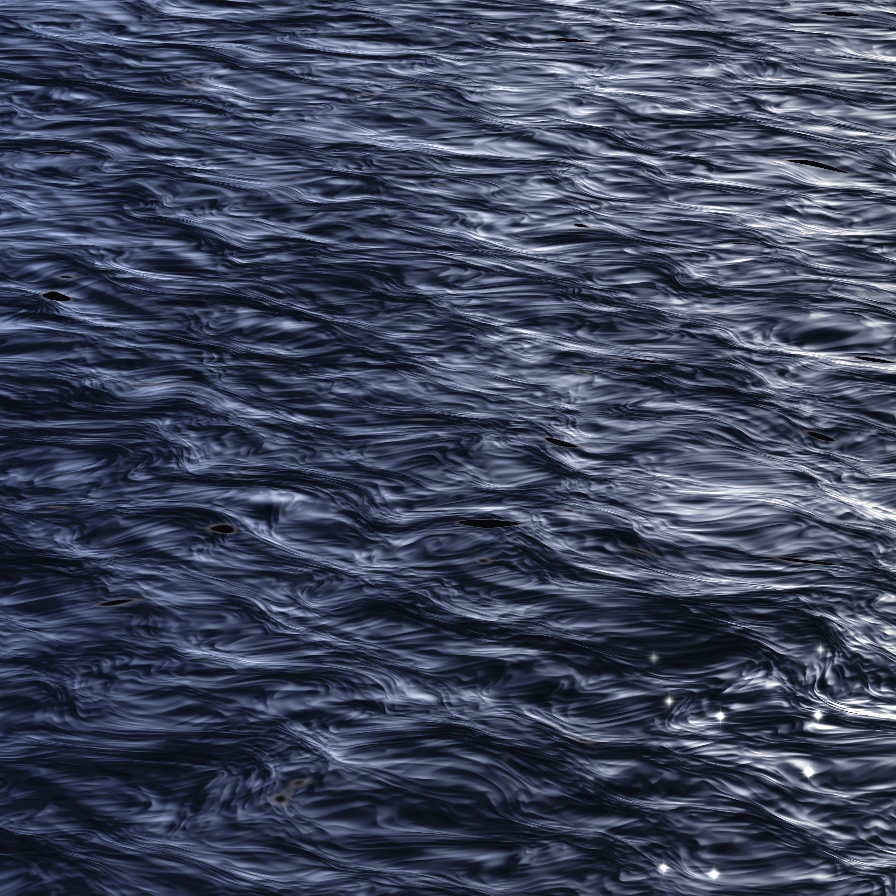
This texture is drawn by a three.js fragment shader. Its source:

```glsl
// Dark wind-rippled sea seen at a slant, with sky sheen and sun glints.
varying vec2 vUv;

#define HORIZON 1.9                // height of the vanishing line, canvas units
#define WAVE_DENSITY vec2(10.0, 51.0)
#define OCTAVES 5
#define CREST_SOFTNESS 0.004
#define SLIVER_LEVEL 0.43          // higher gives fewer black slivers
#define GLINT_GRID 17.0
#define DEEP  vec3(0.07, 0.10, 0.15)
#define NAVY  vec3(0.17, 0.20, 0.29)
#define SLATE vec3(0.31, 0.35, 0.44)
#define STEEL vec3(0.47, 0.51, 0.61)
#define MIST  vec3(0.65, 0.68, 0.76)
#define FOAM  vec3(0.84, 0.86, 0.91)

float hash(vec2 p) {
  return fract(sin(dot(p, vec2(127.1, 311.7))) * 43758.5);
}

vec2 gradientAt(vec2 cell) {
  float angle = 6.2832 * hash(cell);
  return vec2(cos(angle), sin(angle));
}

// Gradient noise: x is the value, y its slope along the second axis.
vec2 noiseSlope(vec2 p) {
  vec2 cell = floor(p), f = fract(p);
  vec2 u = f * f * f * (f * (f * 6.0 - 15.0) + 10.0);
  vec2 du = 30.0 * f * f * (f * (f - 2.0) + 1.0);
  vec2 ga = gradientAt(cell);
  vec2 gb = gradientAt(cell + vec2(1.0, 0.0));
  vec2 gc = gradientAt(cell + vec2(0.0, 1.0));
  vec2 gd = gradientAt(cell + vec2(1.0, 1.0));
  float low = mix(dot(ga, f), dot(gb, f - vec2(1.0, 0.0)), u.x);
  float high = mix(dot(gc, f - vec2(0.0, 1.0)), dot(gd, f - 1.0), u.x);
  float tilt = mix(mix(ga.y, gb.y, u.x), mix(gc.y, gd.y, u.x), u.y);
  return vec2(mix(low, high, u.y), tilt + du.y * (high - low));
}

// Summed slopes of sharp-crested waves; fine octaves fade with distance.
float waveSlope(vec2 p, float rowDensity) {
  float slope = 0.0, frequency = 0.8, amplitude = 0.72;
  for (int i = 0; i < OCTAVES; i++) {
    float shear = 0.5 + 0.35 * sin(float(i) * 2.4 + 0.5);
    vec2 q = p * frequency + float(i) * 17.3;
    q.y += shear * q.x;
    vec2 n = noiseSlope(q);
    float crest = n.y * n.x * inversesqrt(n.x * n.x + CREST_SOFTNESS);
    float fade = 1.0 - smoothstep(140.0, 420.0, rowDensity * frequency);
    slope += amplitude * fade * (0.8 * crest + 0.9 * n.x);
    p += vec2(0.35, 0.25) * n.x / frequency;
    frequency *= 1.8;
    amplitude *= 0.95;
  }
  return slope;
}

// Small four-pointed sparkles, one per chosen grid cell.
float sparkles(vec2 uv) {
  vec2 cell = floor(uv * GLINT_GRID);
  vec2 jitter = vec2(hash(cell + 3.1), hash(cell + 8.7));
  vec2 d = fract(uv * GLINT_GRID) - 0.3 - 0.4 * jitter;
  float chosen = step(0.78, hash(cell + 21.4));
  float core = exp(-dot(d, d) * 160.0);
  float rays = exp(-abs(d.x * d.y) * 700.0 - dot(d, d) * 50.0);
  return chosen * (core + 0.5 * rays);
}

// Tone 0 to 5 steps through the palette, 6 is white.
vec3 seaColour(float tone) {
  vec3 colour = mix(DEEP, NAVY, clamp(tone, 0.0, 1.0));
  colour = mix(colour, SLATE, clamp(tone - 1.0, 0.0, 1.0));
  colour = mix(colour, STEEL, clamp(tone - 2.0, 0.0, 1.0));
  colour = mix(colour, MIST, clamp(tone - 3.0, 0.0, 1.0));
  colour = mix(colour, FOAM, clamp(tone - 4.0, 0.0, 1.0));
  colour = mix(colour, vec3(1.0), clamp(tone - 5.0, 0.0, 1.0));
  return colour * mix(0.5, 1.0, smoothstep(-2.2, 0.4, tone));
}

void main() {
  // Water plane in perspective
  float depth = 1.0 / (HORIZON - vUv.y);
  vec2 sea = vec2((vUv.x - 0.5) * depth, depth) * WAVE_DENSITY;
  float rowDensity = WAVE_DENSITY.y * depth * depth;
  sea += 0.5 * vec2(noiseSlope(sea * 0.6).x, noiseSlope(sea * 0.7 + 40.0).x);

  // Sheen grows toward the far right; gusts make broad patches
  float slope = waveSlope(sea, rowDensity);
  float gust = noiseSlope(sea * vec2(0.4, 0.3) + 9.0).x;
  float sheen = 1.3 + 1.2 * (vUv.y - 0.5) + 1.1 * (vUv.x - 0.5);
  float contrast = mix(1.2, 2.5, 0.5 * (vUv.x + vUv.y));
  float tone = sheen + 1.3 * gust + contrast * slope;

  // Sun path near the lower right edge
  vec2 toSun = (vUv - vec2(0.96, 0.17)) * vec2(5.0, 7.0);
  tone += 1.6 * exp(-dot(toSun, toSun)) * max(slope, 0.0);
  vec3 colour = seaColour(tone);
  colour *= mix(vec3(0.94, 0.98, 1.07), vec3(1.03, 1.02, 0.98), vUv.x);

  // Black slivers with a faint warm rim, gathered in bands
  vec2 q = sea * vec2(1.5, 2.6) + 70.0;
  q.y += 0.8 * q.x;
  float band = smoothstep(-0.05, 0.12, noiseSlope(sea * vec2(0.35, 0.6) + 55.0).x);
  float sliver = noiseSlope(q).x - 0.25 * (1.0 - band) - 0.05 * vUv.y;
  float rim = smoothstep(SLIVER_LEVEL - 0.06, SLIVER_LEVEL, sliver);
  colour = mix(colour, vec3(0.48, 0.45, 0.45), 0.45 * rim);
  float black = smoothstep(SLIVER_LEVEL, SLIVER_LEVEL + 0.03, sliver);
  colour = mix(colour, vec3(0.03, 0.03, 0.04), black);

  // Glints
  float path = smoothstep(0.5, 0.9, vUv.x) * (1.0 - smoothstep(0.2, 0.36, vUv.y));
  colour += vec3(1.0, 0.98, 0.92) * path * sparkles(vUv);
  gl_FragColor = vec4(clamp(colour, 0.0, 1.0), 1.0);
}
```
